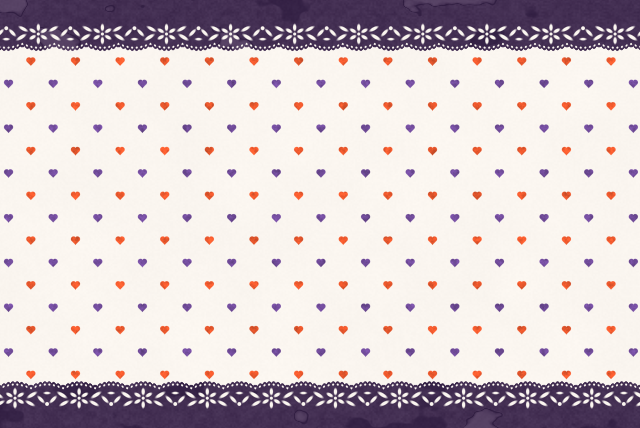
Write a WebGL 1 fragment shader that draws this pattern.

```glsl
precision highp float;
uniform vec2 u_resolution;

// Lengths are in canvas heights, except lace details, which are in lace periods.
const float ASPECT = 1.5;
const vec3 PAPER = vec3(0.982, 0.963, 0.940);
const vec3 PLUM = vec3(0.265, 0.185, 0.325);
const vec3 PLUM_PALE = vec3(0.40, 0.32, 0.45);
const vec3 PLUM_DARK = vec3(0.15, 0.08, 0.22);
const vec3 ORANGE = vec3(0.92, 0.345, 0.175);
const vec3 VIOLET = vec3(0.44, 0.295, 0.60);
const float HEART_PITCH = 0.1046;
const float HEART_SIZE = 0.0178;
const vec2 ORANGE_ORIGIN = vec2(0.0723, 0.1240);
const vec2 VIOLET_ORIGIN = vec2(0.0200, 0.1763);
const float LACE_PERIOD = 0.1502;
const float LACE_BOTTOM = 0.0449;
const float LACE_TOP = 0.9453;
const float PHASE_BOTTOM = 0.0352;
const float PHASE_TOP = 0.0898;
const float BEADS = 14.0;
const float PI = 3.14159265;

float hash(vec2 p) {
  return fract(sin(dot(p, vec2(127.1, 311.7))) * 43758.5453);
}

float noise(vec2 p) {
  vec2 i = floor(p), f = fract(p);
  f = f * f * (3.0 - 2.0 * f);
  return mix(mix(hash(i), hash(i + vec2(1.0, 0.0)), f.x),
             mix(hash(i + vec2(0.0, 1.0)), hash(i + 1.0), f.x), f.y);
}

float fbm(vec2 p) {
  float sum = 0.0, gain = 0.5;
  for (int i = 0; i < 4; i++) {
    sum += gain * noise(p);
    p = p * 2.03 + 7.3;
    gain *= 0.5;
  }
  return sum;
}

float cover(float d, float pixel) {
  return 1.0 - smoothstep(-0.7 * pixel, 0.7 * pixel, d);
}

float heart(vec2 p) {
  p.x = abs(p.x);
  if (p.x + p.y > 1.0) return length(p - vec2(0.25, 0.75)) - 0.35355;
  vec2 notch = p - vec2(0.0, 1.0);
  vec2 side = p - 0.5 * max(p.x + p.y, 0.0);
  return sqrt(min(dot(notch, notch), dot(side, side))) * sign(p.x - p.y);
}

// Rows are limited, columns run on forever.
vec3 drawHearts(vec3 base, vec2 p, vec2 origin, float rows, vec3 ink, float pixel) {
  vec2 cell = floor((p - origin) / HEART_PITCH + 0.5);
  cell.y = clamp(cell.y, 0.0, rows - 1.0);
  vec2 q = (p - origin - cell * HEART_PITCH) / HEART_SIZE + vec2(0.0, 0.55);
  float wash = fbm(p * 150.0) - 0.47 + 0.25 * (hash(cell + origin) - 0.5);
  return mix(base, ink * (1.0 - 0.45 * wash), cover(heart(q) * HEART_SIZE, pixel));
}

float leaf(vec2 p, vec2 center, float angle, vec2 radii) {
  float c = cos(angle), s = sin(angle);
  p = mat2(c, -s, s, c) * (p - center);
  return (length(p / radii) - 1.0) * min(radii.x, radii.y);
}

// Negative on cloth: x runs along the band, y from its solid edge inward.
float lace(vec2 p) {
  float u = abs(fract(p.x + 0.5) - 0.5);
  vec2 q = vec2(u, p.y);
  float rim = 0.345 + 0.06 * abs(cos(2.0 * PI * u));
  float cloth = p.y - rim - 0.025 * abs(sin(PI * BEADS * u));

  // Six-petalled flower
  vec2 f = q - vec2(0.0, 0.165);
  float sector = PI / 3.0;
  float a = mod(atan(f.y, f.x), sector) - 0.5 * sector;
  vec2 petal = length(f) * vec2(cos(a), sin(a));
  float holes = leaf(petal, vec2(0.102, 0.0), 0.0, vec2(0.052, 0.026));
  holes = min(holes, length(f) - 0.024);

  // Leaves and dots between flowers
  holes = min(holes, leaf(q, vec2(0.235, 0.085), -0.5, vec2(0.072, 0.025)));
  holes = min(holes, leaf(q, vec2(0.265, 0.215), 0.55, vec2(0.080, 0.027)));
  holes = min(holes, leaf(q, vec2(0.405, 0.145), -0.8, vec2(0.068, 0.025)));
  holes = min(holes, length(q - vec2(0.5, 0.075)) - 0.030);
  holes = min(holes, leaf(q, vec2(0.5, 0.245), 0.0, vec2(0.048, 0.020)));

  // Beaded rim
  vec2 bead = vec2((fract(u * BEADS) - 0.5) / BEADS, p.y - rim + 0.027);
  holes = min(holes, length(bead) - 0.016);
  return max(cloth, -holes);
}

void main() {
  float pixel = 1.0 / u_resolution.y;
  vec2 p = gl_FragCoord.xy / u_resolution * vec2(ASPECT, 1.0);

  // Paper and hearts
  vec3 color = PAPER + 0.018 * (fbm(p * 9.0) - 0.47) + 0.012 * (noise(p * 260.0) - 0.5);
  color = drawHearts(color, p, ORANGE_ORIGIN, 8.0, ORANGE, pixel);
  color = drawHearts(color, p, VIOLET_ORIGIN, 7.0, VIOLET, pixel);

  // Stained cloth
  float stain = fbm(p * vec2(7.0, 10.0) + 3.0);
  vec3 cloth = PLUM + 0.06 * (fbm(p * 65.0) - 0.47) + 0.035 * (noise(p * 240.0) - 0.5);
  cloth = mix(cloth, PLUM_PALE, 0.55 * smoothstep(0.62, 0.66, stain));
  cloth = mix(cloth, PLUM_DARK, 0.6 * (1.0 - smoothstep(0.0, 0.012, abs(stain - 0.62))));
  cloth = mix(cloth, PLUM_DARK, 0.5 * (1.0 - smoothstep(0.27, 0.31, stain)));

  // Lace bands
  vec2 low = vec2(p.x - PHASE_BOTTOM, p.y - LACE_BOTTOM) / LACE_PERIOD;
  vec2 high = vec2(p.x - PHASE_TOP, LACE_TOP - p.y) / LACE_PERIOD;
  float band = min(lace(low), lace(high)) * LACE_PERIOD;
  gl_FragColor = vec4(mix(color, cloth, cover(band, pixel)), 1.0);
}
```
